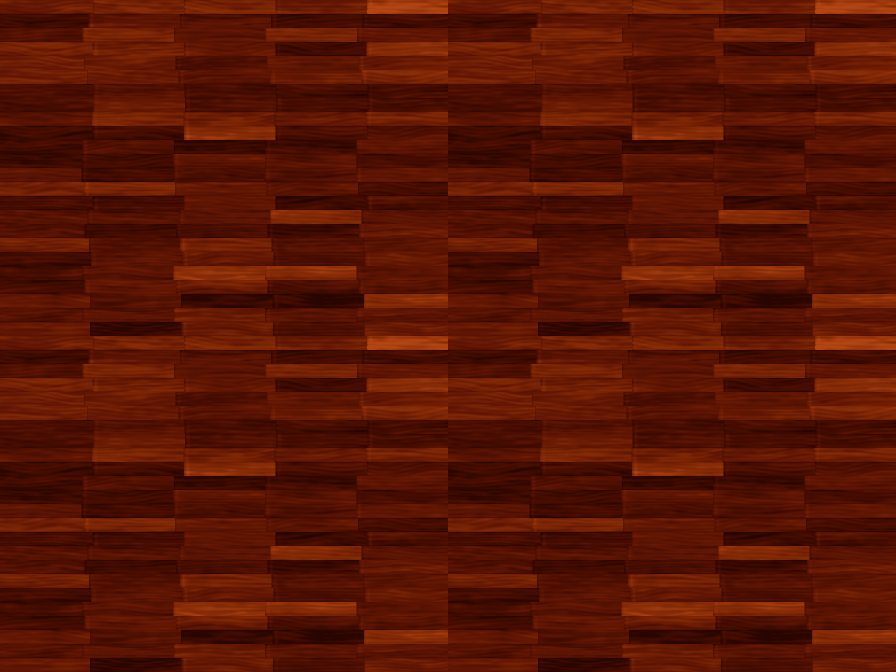
A WebGL 2 fragment shader for this texture:

```glsl
#version 300 es
precision highp float;

uniform vec2 u_resolution;
out vec4 fragColor;

const vec2 TILES = vec2(2.0);        // repeats across and down
const float ROWS = 24.0;             // plank rows in one tile
const float COLUMNS = 4.9;           // plank lengths in one tile
const float JOINT_OFFSET = 0.04;
const float JOINT_JITTER = 0.14;
const float SEAM_WIDTH = 0.09;       // fraction of a row height
const float JOINT_WIDTH = 0.018;     // fraction of a plank length
const float GRAIN_AMOUNT = 0.46;
const float TONE_BASE = 0.12;
const float TONE_RANGE = 0.60;

const vec3 DEEP = vec3(0.16, 0.02, 0.0);
const vec3 DARK = vec3(0.27, 0.047, 0.0);
const vec3 MEDIUM = vec3(0.38, 0.086, 0.01);
const vec3 LIGHT = vec3(0.51, 0.16, 0.02);
const vec3 PALE = vec3(0.70, 0.27, 0.07);

// Standout planks: row from top, first column, last column, tone
const int ACCENTS = 11;
const vec4 ACCENT[ACCENTS] = vec4[ACCENTS](
    vec4(0, 1, 2, 0.66), vec4(0, 4, 4, 0.92), vec4(3, 0, 1, 0.62),
    vec4(3, 4, 4, 0.72), vec4(6, 3, 4, 0.20), vec4(9, 2, 2, 0.78),
    vec4(13, 0, 1, 0.64), vec4(15, 3, 3, 0.68), vec4(19, 2, 3, 0.76),
    vec4(21, 2, 3, 0.10), vec4(21, 4, 4, 0.74));

float hash(vec2 p) {
    vec3 q = fract(p.xyx * vec3(0.1031, 0.1030, 0.0973));
    q += dot(q, q.yzx + 33.33);
    return fract((q.x + q.y) * q.z);
}

float noise(vec2 p) {
    vec2 i = floor(p), f = fract(p);
    f = f * f * (3.0 - 2.0 * f);
    return mix(mix(hash(i), hash(i + vec2(1, 0)), f.x),
               mix(hash(i + vec2(0, 1)), hash(i + vec2(1, 1)), f.x), f.y);
}

vec3 woodColor(float tone) {
    vec3 c = mix(DEEP, DARK, smoothstep(0.0, 0.25, tone));
    c = mix(c, MEDIUM, smoothstep(0.2, 0.5, tone));
    c = mix(c, LIGHT, smoothstep(0.45, 0.75, tone));
    return mix(c, PALE, smoothstep(0.72, 1.05, tone));
}

float plankTone(vec2 plank) {
    float rowTone = hash(vec2(plank.y, 71.0));
    float tone = TONE_BASE + TONE_RANGE * mix(hash(plank + 13.0), rowTone, 0.4);
    for (int i = 0; i < ACCENTS; i++) {
        vec4 a = ACCENT[i];
        if (plank.y == a.x && plank.x >= a.y && plank.x <= a.z) tone = a.w;
    }
    return tone;
}

// Long streaks, finer fibres and bowed growth lines
float grain(vec2 p, float seed) {
    vec2 q = p + vec2(seed * 37.0, seed * 19.0);
    float bow = noise(q * vec2(9.0, 14.0));
    float streaks = noise(q * vec2(11.0, 85.0) + vec2(0.0, bow * 2.0));
    float fibres = noise(q * vec2(42.0, 150.0));
    float rings = 0.5 + 0.5 * sin(q.y * 520.0 + bow * 16.0);
    return 0.5 * streaks + 0.3 * fibres + 0.2 * rings - 0.5;
}

vec3 floorColor(vec2 uv) {
    vec2 p = fract(uv * TILES);
    float row = floor(p.y * ROWS);
    float across = fract(p.y * ROWS);
    float jitter = (hash(vec2(row, 5.0)) - 0.5) * JOINT_JITTER;
    float position = p.x * COLUMNS + JOINT_OFFSET + jitter;
    float column = clamp(floor(position), 0.0, 4.0);
    float along = position - column;
    vec2 plank = vec2(column, row);

    // Plank tone with its own slope, and a drift across the tile
    float tone = plankTone(plank);
    tone += (hash(plank + 41.0) - 0.5) * 0.28 * (across - 0.5);
    tone += 0.09 * (p.x - 0.5);
    tone += GRAIN_AMOUNT * grain(p, hash(plank + 3.0));

    // Thin row seams and butt joints with a worn light lip
    float seam = 1.0 - smoothstep(0.0, SEAM_WIDTH, min(across, 1.0 - across));
    float jointGap = column > 0.0 ? along : 1.0;
    float joint = 1.0 - smoothstep(0.0, JOINT_WIDTH, jointGap);
    float lip = smoothstep(JOINT_WIDTH, JOINT_WIDTH * 2.0, jointGap)
              * (1.0 - smoothstep(JOINT_WIDTH * 2.0, JOINT_WIDTH * 4.0, jointGap));
    tone += 0.12 * lip * hash(plank + 29.0);
    tone -= 0.12 * seam * hash(vec2(row, 17.0)) + 0.12 * joint;
    return woodColor(tone);
}

void main() {
    // Four samples per pixel smooth the plank edges
    vec3 color = vec3(0.0);
    for (int i = 0; i < 4; i++) {
        vec2 offset = vec2(i % 2, i / 2) * 0.5 - 0.25;
        vec2 uv = (gl_FragCoord.xy + offset) / u_resolution;
        color += floorColor(vec2(uv.x, 1.0 - uv.y));
    }
    fragColor = vec4(color / 4.0, 1.0);
}
```
